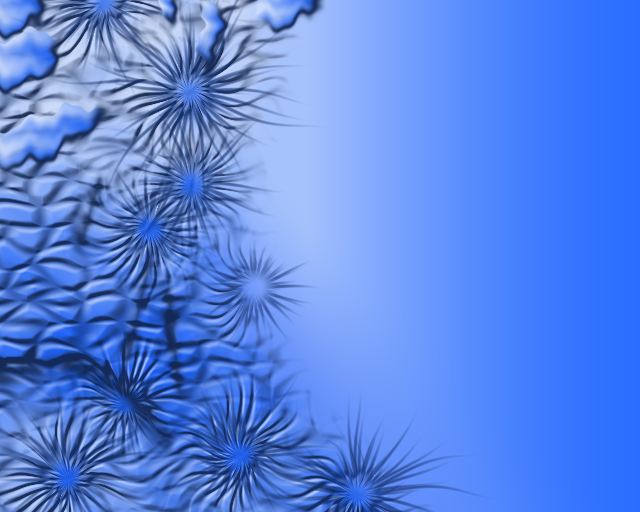
Write a WebGL 2 fragment shader that draws this background.

```glsl
#version 300 es
precision highp float;
uniform vec2 u_resolution;
out vec4 fragColor;

#define TAU 6.2831853
#define RAYS 24.0
#define RELIEF 1.5
#define LIGHT_STEP vec2(-0.0035, 0.0045)
#define PALE vec3(0.80, 0.86, 0.98)
#define MIST vec3(0.65, 0.76, 0.99)
#define AZURE vec3(0.17, 0.43, 1.0)
#define LOWER vec3(0.36, 0.54, 0.98)
#define BLUE vec3(0.13, 0.39, 0.96)
#define NAVY vec3(0.07, 0.14, 0.29)

// Burst centre and reach
const int BURSTS = 9;
const vec3 bursts[BURSTS] = vec3[](
  vec3(0.371, 0.821, 0.20), vec3(0.375, 0.642, 0.13), vec3(0.293, 0.552, 0.10),
  vec3(0.497, 0.438, 0.09), vec3(0.130, 0.072, 0.15), vec3(0.464, 0.112, 0.14),
  vec3(0.700, 0.035, 0.19), vec3(0.244, 0.218, 0.09), vec3(0.200, 1.000, 0.14));

// Glossy patch centre and radii
const int PATCHES = 6;
const vec4 patches[PATCHES] = vec4[](
  vec4(0.04, 0.885, 0.075, 0.05), vec4(0.08, 0.735, 0.11, 0.042),
  vec4(0.565, 0.99, 0.065, 0.035), vec4(0.41, 0.945, 0.02, 0.065),
  vec4(0.333, 0.995, 0.015, 0.03), vec4(0.03, 0.985, 0.06, 0.045));

// Crevice end points
const int CREVICES = 4;
const vec4 crevices[CREVICES] = vec4[](
  vec4(0.29, 0.48, 0.25, 0.30), vec4(0.33, 0.42, 0.35, 0.24),
  vec4(0.195, 0.65, 0.16, 0.53), vec4(0.49, 0.37, 0.55, 0.29));

vec2 hash2(vec2 p) {
  return fract(sin(vec2(dot(p, vec2(127.1, 311.7)), dot(p, vec2(269.5, 183.3)))) * 43758.5);
}

// Cellular noise: gap between the two nearest points, periodic in x
float cellGap(vec2 q, float period, float seed) {
  vec2 base = floor(q);
  float near = 9.0, second = 9.0;
  for (int j = -1; j <= 1; j++)
    for (int i = -1; i <= 1; i++) {
      vec2 cell = base + vec2(i, j);
      vec2 id = vec2(mod(cell.x, period), cell.y) + seed;
      float d = length(cell + 0.1 + 0.8 * hash2(id) - q);
      second = min(second, max(near, d));
      near = min(near, d);
    }
  return second - near;
}

// Height of the folded surface: radial cells blended around each burst
float surfaceHeight(vec2 p) {
  p += 0.006 * sin(p.yx * vec2(37.0, 43.0) + 2.0 * sin(p * 19.0));
  float sum = 0.22 * smoothstep(0.0, 0.6, cellGap(p * vec2(13.0, 27.0), 64.0, 3.0));
  float total = 0.22;
  for (int i = 0; i < BURSTS; i++) {
    float k = float(i);
    vec2 d = p - bursts[i].xy;
    float r = length(d), reach = r / bursts[i].z;
    float weight = 2.0 * exp(-1.8 * reach * reach);
    if (weight < 0.01) continue;
    float turn = atan(d.y, d.x) / TAU * RAYS + 0.4 * sin(r * 32.0 + k);
    float fold = smoothstep(0.0, 0.5, cellGap(vec2(turn, 1.1 * log(r + 0.02) + k * 7.0), RAYS, k * 13.0));
    sum += weight * mix(0.65, fold, smoothstep(0.005, 0.05, r));
    total += weight;
  }
  return sum / total;
}

// Thin tapering hairs that leave a burst
float hairs(vec2 d, float reach, float count, float seed) {
  float r = length(d);
  float turn = (atan(d.y, d.x) / TAU + 0.5) * count;
  vec2 rnd = hash2(vec2(floor(turn), seed));
  float bend = 0.25 * (rnd.x - 0.5) + 0.25 * sin(r * 17.0 + rnd.x * TAU);
  float away = abs(fract(turn) - 0.5 - bend) * r * TAU / count;
  float len = reach * (0.6 + rnd.y);
  float width = 0.001 + 0.0035 * max(0.0, 1.0 - r / len);
  float fade = smoothstep(0.01, 0.05, r) * (1.0 - smoothstep(0.3 * len, len, r));
  return fade * (1.0 - smoothstep(0.3 * width, width + 1.0 / u_resolution.y, away));
}

vec3 backdrop(vec2 p) {
  float u = clamp((p.x - 0.6) / 0.65, 0.0, 1.0);
  vec3 col = mix(MIST, AZURE, 1.0 - pow(1.0 - u, 1.5));
  float low = 1.0 - smoothstep(0.75, 1.2, p.x + p.y);
  return mix(col, LOWER, low * (1.0 - 0.6 * u));
}

// Lit folds with pale and saturated zones
vec3 surfaceColor(vec2 p, float h) {
  float white = mix(0.30, 0.90, smoothstep(0.45, 0.8, p.y));
  white += 0.12 * sin(p.x * 23.0 + 3.0 * sin(p.y * 11.0)) * sin(p.y * 29.0 + p.x * 9.0);
  vec2 pool = (p - vec2(0.22, 0.28)) * vec2(3.5, 8.0);
  white -= 0.35 * exp(-dot(pool, pool));
  float disc = length(p - vec2(0.10, 0.07));
  white += 0.25 * (1.0 - smoothstep(0.12, 0.24, disc));
  for (int i = 0; i < BURSTS; i++)
    white -= 0.6 * exp(-pow(length(p - bursts[i].xy) / (0.27 * bursts[i].z), 2.0));
  vec3 col = mix(BLUE, PALE, clamp(white, 0.0, 1.0));
  float relief = RELIEF * (h - surfaceHeight(p + LIGHT_STEP));
  col = mix(col, PALE, 0.75 * clamp(relief, 0.0, 1.0));
  float dark = clamp(-relief, 0.0, 0.8) + 0.35 * (1.0 - h) * (1.0 - h);
  // Furry arch and crevices
  dark += 0.8 * exp(-pow((disc - 0.225 + 0.03 * (h - 0.5)) / 0.018, 2.0)) * smoothstep(0.08, 0.2, p.y);
  for (int i = 0; i < CREVICES; i++) {
    vec2 a = p - crevices[i].xy, b = crevices[i].zw - crevices[i].xy;
    float d = length(a - b * clamp(dot(a, b) / dot(b, b), 0.0, 1.0));
    dark += 0.7 * exp(-pow((d + 0.01 * (h - 0.5)) / 0.010, 2.0));
  }
  return mix(col, NAVY, clamp(dark, 0.0, 0.92));
}

void main() {
  vec2 p = gl_FragCoord.xy / u_resolution.y;
  float px = 1.0 / u_resolution.y;
  vec3 col = backdrop(p);
  float edge = 0.49 + 0.32 * pow(max(0.0, 1.0 - p.y / 0.4), 1.3) + 0.08 * smoothstep(0.65, 1.0, p.y);
  if (p.x < edge + 0.1) {
    float h = surfaceHeight(p);
    float body = 1.0 - smoothstep(edge - 0.12, edge + 0.04, p.x + 0.06 * (h - 0.5));
    col = mix(col, surfaceColor(p, h), body);
  }
  // Hairs in two densities
  for (int i = 0; i < BURSTS; i++) {
    vec2 d = p - bursts[i].xy;
    float k = float(i);
    float strand = max(hairs(d, bursts[i].z, 19.0, k), hairs(d, 0.8 * bursts[i].z, 33.0, k + 20.0));
    col = mix(col, mix(NAVY, BLUE, 0.2), 0.65 * strand);
  }
  // Glossy patches with a dark lower rim
  vec2 ripple = 0.008 * sin(p.yx * vec2(71.0, 83.0)) + 0.003 * sin(p.yx * 190.0);
  for (int i = 0; i < PATCHES; i++) {
    vec2 d = p - patches[i].xy + ripple;
    d.y -= 0.35 * d.x;
    vec2 q = d / patches[i].zw;
    float e = (length(q) - 1.0) * min(patches[i].z, patches[i].w);
    float gloss = clamp(0.5 + 0.4 * q.x - 0.3 * q.y + 0.2 * sin(q.y * 5.0 + q.x * 3.0), 0.0, 1.0);
    col = mix(col, mix(PALE, BLUE, gloss), 0.9 * (1.0 - smoothstep(-px, px, e)));
    float side = smoothstep(-0.2, 0.6, dot(q / (length(q) + 0.001), vec2(0.5, -0.85)));
    col = mix(col, NAVY, 0.9 * side * exp(-pow(e / 0.006, 2.0)));
  }
  fragColor = vec4(col, 1.0);
}
```
